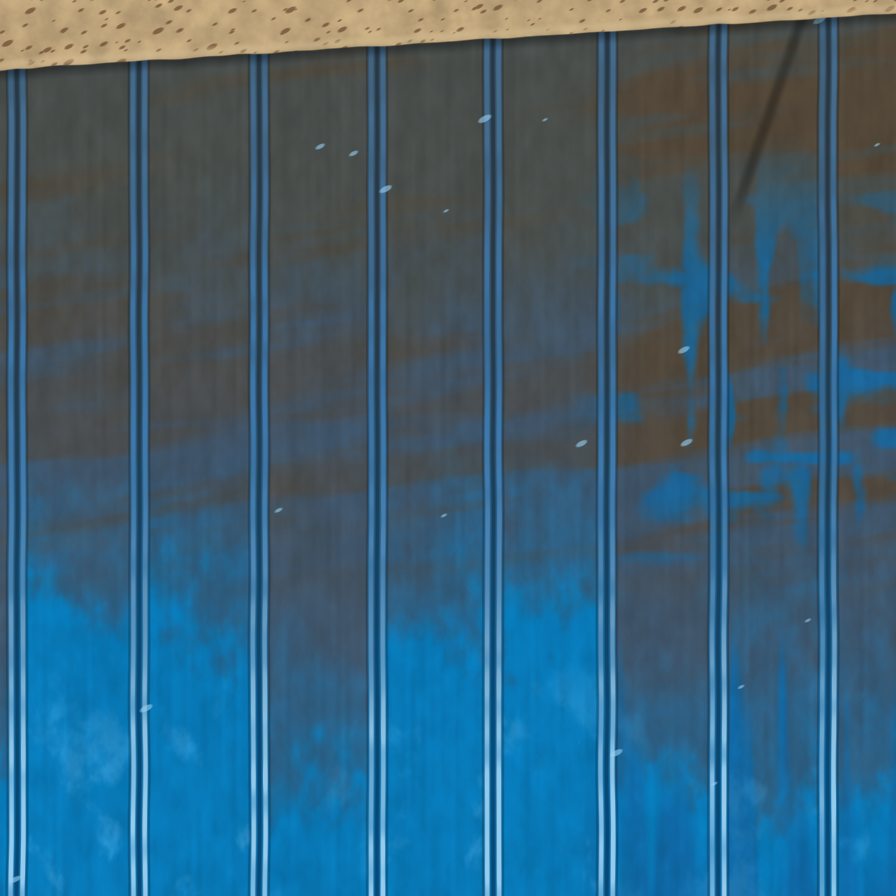
Write a WebGL 2 fragment shader that draws this texture.

```glsl
#version 300 es
precision highp float;
// Weathered blue sheet metal with eight upright double-line ribs below a pitted
// stone ledge. Ribs come from a slightly narrowing repeat; layered value noise
// drives the grey-to-blue fade, rust bands, streaks, scuffs and pits.
uniform vec2 u_resolution;
out vec4 outColor;

#define FIRST_RIB 0.0190
#define RIB_STEP 0.1375
#define RIB_SHRINK 0.00117
#define RIB_HALF 0.0105
#define LINE_OFFSET 0.0066
#define LINE_HALF 0.0026
#define LEDGE_LEFT 0.922
#define LEDGE_RISE 0.063

const vec3 GREY = vec3(0.285, 0.305, 0.295);
const vec3 SLATE = vec3(0.25, 0.33, 0.41);
const vec3 STEEL = vec3(0.17, 0.38, 0.53);
const vec3 BLUE = vec3(0.03, 0.47, 0.71);
const vec3 SKY = vec3(0.29, 0.65, 0.87);
const vec3 PALE = vec3(0.60, 0.82, 0.95);
const vec3 RUST = vec3(0.33, 0.27, 0.20);
const vec3 STONE = vec3(0.74, 0.64, 0.48);

float hash(vec2 p) {
  vec3 q = fract(vec3(p.xyx) * 0.1031);
  q += dot(q, q.yzx + 33.33);
  return fract((q.x + q.y) * q.z);
}

float noise(vec2 p) {
  vec2 i = floor(p), f = fract(p);
  f = f * f * (3.0 - 2.0 * f);
  return mix(mix(hash(i), hash(i + vec2(1, 0)), f.x),
             mix(hash(i + vec2(0, 1)), hash(i + vec2(1, 1)), f.x), f.y);
}

float fbm(vec2 p) {
  float sum = 0.0, amp = 0.5;
  for (int i = 0; i < 5; i++) {
    sum += amp * noise(p);
    p = mat2(1.6, 1.2, -1.2, 1.6) * p + 7.3;
    amp *= 0.5;
  }
  return sum;
}

// Continuous rib number at x, and its inverse
float ribIndex(float x) {
  float root = sqrt(RIB_STEP * RIB_STEP - 4.0 * RIB_SHRINK * (x - FIRST_RIB));
  return (RIB_STEP - root) / (2.0 * RIB_SHRINK);
}
float ribCentre(float n) { return FIRST_RIB + RIB_STEP * n - RIB_SHRINK * n * n; }

float band(float d, float halfWidth, float soft) {
  return 1.0 - smoothstep(halfWidth - soft, halfWidth + soft, abs(d));
}

// Scattered slanted flecks, one candidate per cell
float flecks(vec2 p, float cells, float keep, float size, float soft) {
  vec2 g = p * cells, id = floor(g);
  vec2 jitter = 0.3 + 0.4 * vec2(hash(id + 3.1), hash(id + 8.7));
  vec2 d = (fract(g) - jitter) / cells;
  d.y -= 0.4 * d.x;
  float r = length(d * vec2(0.65, 1.3));
  float radius = size * (0.5 + hash(id + 5.5));
  return step(hash(id), keep) * (1.0 - smoothstep(radius - soft, radius + soft, r));
}

vec3 sheet(vec2 p, float panel) {
  // Every third panel and the right side keep their dull coat further down
  float dull = max(step(1.5, mod(panel, 3.0)), 0.85 * step(4.5, panel));
  float cloud = fbm(p * vec2(9, 8) + panel * 3.7) - 0.48;
  float grain = fbm(p * vec2(70, 38)) - 0.48;
  float depth = 1.0 - p.y + cloud * 0.24 + grain * 0.10 - dull * 0.20 * smoothstep(0.65, 0.25, p.y);
  vec3 c = mix(GREY, SLATE, smoothstep(0.22, 0.49, depth));
  c = mix(c, STEEL, smoothstep(0.48, 0.66, depth));
  c = mix(c, BLUE, smoothstep(0.63, 0.74, depth));
  // Rust in bands that rise to the right
  float slanted = p.y - 0.13 * p.x;
  float bands = fbm(vec2(p.x * 3.0, slanted * 24.0) + 2.0);
  float right = smoothstep(0.62, 0.74, p.x);
  float rust = smoothstep(0.46, 0.68, bands + 0.08 * right) * smoothstep(0.30, 0.46, p.y);
  c = mix(c, RUST, rust * (0.45 + 0.35 * right));
  // Blue wear showing through on the right, drips near the foot
  float upright = noise(p * vec2(48, 9) + 4.0), level = noise(p * vec2(13, 45));
  float worn = smoothstep(0.67, 0.87, max(upright, level) * 0.7 + fbm(p * 19.0) * 0.48);
  worn *= right * smoothstep(0.30, 0.46, p.y) * (1.0 - smoothstep(0.68, 0.86, p.y));
  float drip = noise(vec2(p.x * 55.0, p.y * 4.0)) - p.y * 2.6;
  worn = max(worn * 0.75, right * smoothstep(0.05, 0.45, drip));
  c = mix(c, vec3(0.06, 0.41, 0.65), worn);
  // Pale smears on the bright lower part
  float smear = smoothstep(0.57, 0.78, fbm(p * vec2(24, 17) + 9.0));
  c = mix(c, SKY, smear * 0.55 * smoothstep(0.34, 0.08, p.y) * (1.0 - 0.6 * dull));
  float streak = noise(vec2(p.x * 180.0, p.y * 5.0)) - 0.5;
  return c * (1.0 + 0.16 * grain + 0.07 * streak);
}

vec3 addRib(vec3 c, vec2 p, float n, float soft) {
  float d = p.x - ribCentre(n) - 0.0012 * (noise(vec2(n * 9.0, p.y * 14.0)) - 0.5);
  float low = smoothstep(0.75, 0.08, p.y);
  float wear = 0.72 + 0.5 * noise(vec2(n * 7.0, p.y * 38.0));
  vec3 body = mix(vec3(0.21, 0.32, 0.41), vec3(0.04, 0.40, 0.64), low);
  vec3 line = mix(vec3(0.27, 0.42, 0.55), PALE, low * low * 0.95);
  line = mix(line, vec3(0.20, 0.49, 0.75), 0.55 * band(p.y - 0.55, 0.2, 0.18));
  c *= 1.0 - 0.25 * band(abs(d) - RIB_HALF, 0.0018, soft);
  c = mix(c, body, 0.85 * band(d, RIB_HALF, soft));
  c *= 1.0 - 0.30 * band(d, 0.0022, soft);
  float leftLine = band(d + LINE_OFFSET, LINE_HALF, soft) * (0.55 + 0.4 * hash(vec2(n, 2.0)));
  float rightLine = band(d - LINE_OFFSET, LINE_HALF, soft);
  return mix(c, line, clamp(max(leftLine, rightLine) * wear, 0.0, 1.0));
}

vec3 ledge(vec2 p, float above, float soft) {
  vec3 c = STONE * (0.86 + 0.28 * fbm(p * 55.0));
  float pits = max(flecks(p, 48.0, 0.45, 0.0026, soft), flecks(p + 0.37, 85.0, 0.3, 0.0015, soft));
  c = mix(c, vec3(0.43, 0.30, 0.20), pits * 0.75);
  return mix(c, vec3(0.82, 0.73, 0.57), 0.5 * band(above - 0.006, 0.004, 0.004));
}

void main() {
  vec2 p = gl_FragCoord.xy / u_resolution;
  float soft = max(0.0012, 1.0 / min(u_resolution.x, u_resolution.y));
  float k = ribIndex(p.x);
  vec3 c = sheet(p, floor(k));
  // Dark slanting scratch, then ribs and light chips
  float scratch = p.x - mix(0.82, 0.895, (p.y - 0.76) / 0.22);
  c *= 1.0 - 0.28 * band(scratch, 0.006, 0.005) * smoothstep(0.74, 0.80, p.y);
  c = addRib(c, p, floor(k + 0.5), soft);
  c = mix(c, PALE, 0.6 * flecks(p, 27.0, 0.03, 0.0032, soft));
  // Ledge with a thin shadow beneath
  float above = p.y - LEDGE_LEFT - LEDGE_RISE * p.x - 0.002 * (noise(p.xx * 30.0) - 0.5);
  c *= 1.0 - 0.35 * smoothstep(-0.016, 0.0, above);
  c = mix(c, ledge(p, above, soft), smoothstep(-soft, soft, above));
  outColor = vec4(c, 1.0);
}
```
